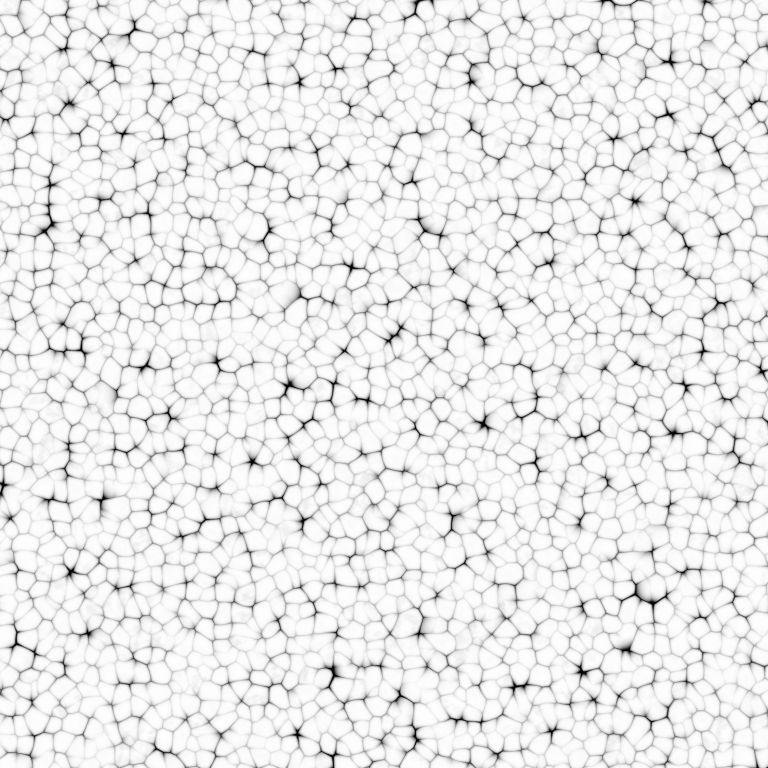
Write a Shadertoy shader that draws this texture.

```glsl
// Occlusion map of packed white pebbles with thin grey creases and black gaps.
// Each jittered grid cell holds a turned ellipse; the two nearest ellipse
// distances give the seam between stones and how open the gap is there.

const float CELLS = 46.0;          // pebbles across the canvas
const float JITTER = 0.86;         // scatter of the pebble centres
const float RADIUS_MIN = 0.30;     // pebble radii in cell units
const float RADIUS_MAX = 0.62;
const float STRETCH_MAX = 1.75;    // longest length to width ratio
const float SEAM_WIDTH = 0.13;     // falloff of the shade beside a seam
const float SEAM_SHADE = 0.26;     // darkness of an average seam
const float SEAM_LEVEL = 0.12;     // openness of an average seam
const float GAP_CONTRAST = 5.0;    // how fast open gaps turn black
const float STONE_WHITE = 0.992;
const float GAP_BLACK = 0.02;
const float DUST_SHADE = 0.055;
const int SAMPLES = 2;             // antialiasing samples per axis

vec3 hash3(vec2 p) {
    vec3 q = fract(p.xyx * vec3(0.1031, 0.1030, 0.0973));
    q += dot(q, q.yxz + 33.33);
    return fract((q.xxy + q.yzz) * q.zyx);
}

mat2 turn(float angle) {
    float c = cos(angle), s = sin(angle);
    return mat2(c, s, -s, c);
}

// Smooth irregular field in about -1..1 from layered, bent sines
float layeredSines(vec2 p) {
    float sum = 0.0, weight = 0.5;
    for (int i = 0; i < 4; i++) {
        p = turn(1.1) * p * 1.7 + 1.3;
        sum += weight * sin(p.x + 1.4 * sin(p.y)) * cos(p.y + sin(0.8 * p.x));
        weight *= 0.65;
    }
    return sum;
}

// Approximate signed distance to an ellipse
float ellipseDistance(vec2 p, vec2 radii) {
    float k0 = length(p / radii);
    float k1 = length(p / (radii * radii));
    return k0 * (k0 - 1.0) / max(k1, 1e-4);
}

float pebbleShade(vec2 p) {
    vec2 cell = floor(p);
    float nearest = 9.0, second = 9.0, dustiness = 0.0;

    // Two nearest pebbles
    for (int y = -2; y <= 2; y++)
    for (int x = -2; x <= 2; x++) {
        vec2 id = cell + vec2(x, y);
        vec3 place = hash3(id + 17.0);
        vec3 form = hash3(id + 251.0);
        vec2 center = id + 0.5 + JITTER * (place.xy - 0.5);
        float stretch = sqrt(mix(1.0, STRETCH_MAX, form.y));
        float radius = mix(RADIUS_MIN, RADIUS_MAX, form.x);
        vec2 q = turn(6.2832 * form.z) * (p - center);
        float d = ellipseDistance(q, radius * vec2(stretch, 1.0 / stretch));
        if (d < nearest) {
            second = nearest;
            nearest = d;
            dustiness = place.z;
        } else {
            second = min(second, d);
        }
    }

    // Seams: faint where stones overlap, black where they stand apart
    float patches = 0.04 * layeredSines(p * 0.16);
    float openness = nearest - SEAM_LEVEL + patches;
    float seam = SEAM_SHADE * exp(GAP_CONTRAST * openness - (second - nearest) / SEAM_WIDTH);

    // Faint dust, stronger on a few stones
    float dust = DUST_SHADE * (0.2 + smoothstep(0.75, 1.0, dustiness));
    dust *= smoothstep(-0.3, 0.8, layeredSines(p * 1.8));

    return mix(STONE_WHITE - dust, GAP_BLACK, min(seam, 1.0));
}

void mainImage(out vec4 fragColor, in vec2 fragCoord) {
    float shade = 0.0;
    for (int j = 0; j < SAMPLES; j++)
    for (int i = 0; i < SAMPLES; i++) {
        vec2 offset = (vec2(i, j) + 0.5) / float(SAMPLES) - 0.5;
        vec2 uv = (fragCoord + offset) / iResolution.y;
        // Gentle warp makes the stone outlines less regular
        vec2 p = uv * CELLS + 100.0;
        p += 0.07 * sin(p.yx * 2.3 + 1.5 * sin(p * 1.1));
        shade += pebbleShade(p);
    }
    shade /= float(SAMPLES * SAMPLES);
    fragColor = vec4(vec3(shade), 1.0);
}
```
